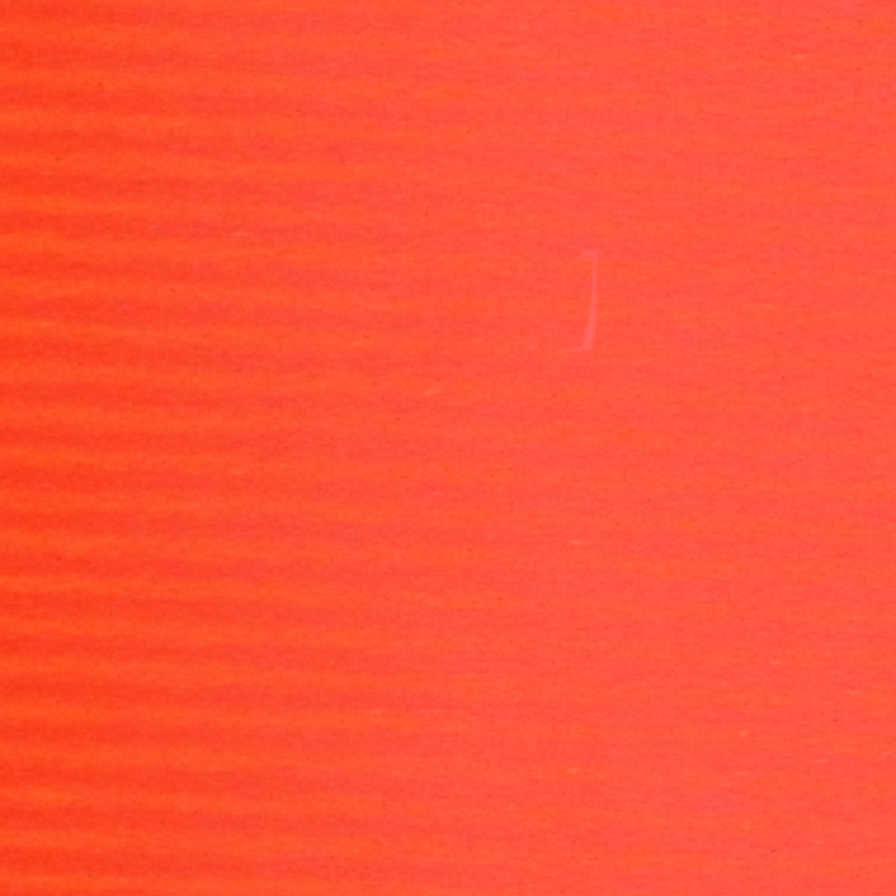
Reproduce this texture procedurally as a three.js fragment shader.

```glsl
varying vec2 vUv;

vec2 hashGradient(vec2 cell) {
  vec2 h = vec2(dot(cell, vec2(127.1, 311.7)), dot(cell, vec2(269.5, 183.3)));
  return 2.0 * fract(sin(h) * 43758.5) - 1.0;
}

float gradientNoise(vec2 p) {
  vec2 i = floor(p), f = fract(p);
  vec2 u = f * f * f * (f * (f * 6.0 - 15.0) + 10.0);
  float low = mix(dot(hashGradient(i), f),
                  dot(hashGradient(i + vec2(1.0, 0.0)), f - vec2(1.0, 0.0)), u.x);
  float high = mix(dot(hashGradient(i + vec2(0.0, 1.0)), f - vec2(0.0, 1.0)),
                   dot(hashGradient(i + 1.0), f - 1.0), u.x);
  return mix(low, high, u.y);
}

float segmentDistance(vec2 p, vec2 a, vec2 b) {
  vec2 ab = b - a;
  return length(p - a - ab * clamp(dot(p - a, ab) / dot(ab, ab), 0.0, 1.0));
}

void main() {
  vec2 p = vUv;

  // Sloping corrugations with ragged, uneven crests
  float depth = 1.0 - p.y - 0.04 * p.x;
  float bend = 0.16 * gradientNoise(p * vec2(6.0, 20.0))
             + 0.16 * gradientNoise(p * vec2(30.0, 60.0) + 17.0);
  float phase = depth * 21.2 - 0.77 + bend;
  float crest = pow(0.5 + 0.5 * cos(6.28318 * phase), 1.35);
  crest *= 0.95 + 0.5 * gradientNoise(p * vec2(9.0, 24.0) + 41.0);

  // Light grows from left to right and flattens the ridges
  float light = smoothstep(-0.2, 0.72, p.x + 0.08 * (p.y - 0.5));
  vec3 valley = mix(vec3(0.975, 0.235, 0.105), vec3(1.0, 0.335, 0.268), light);
  vec3 ridge = mix(vec3(0.998, 0.312, 0.125), vec3(1.0, 0.352, 0.243), light);
  vec3 color = mix(valley, ridge, crest);

  // Broad blotches of tint
  color += vec3(0.0, 0.010, 0.028) * gradientNoise(p * vec2(7.0, 11.0) + 31.0);
  color += vec3(0.0, -0.010, 0.038) * gradientNoise(p * vec2(24.0, 34.0) + 63.0);

  // Fibres along the ridges and two sizes of grain
  color += vec3(0.008, 0.030, 0.020) * gradientNoise(p * vec2(28.0, 115.0) + 7.0);
  color += vec3(0.014, 0.032, 0.034) * gradientNoise(p * vec2(85.0, 130.0) + 23.0);
  color += vec3(0.020, 0.036, 0.036) * gradientNoise(p * vec2(190.0, 230.0));

  // Sparse pale scuffs and dark specks
  float scuff = smoothstep(0.36, 0.65, gradientNoise(p * vec2(32.0, 90.0) + 53.0));
  float speck = smoothstep(0.36, 0.65, gradientNoise(p * vec2(85.0, 110.0) + 91.0));
  color += vec3(0.0, 0.050, 0.030) * scuff - vec3(0.06, 0.04, 0.025) * speck;

  // Pale hooked scratch, flaring towards its foot
  float along = clamp((0.718 - p.y) / 0.108, 0.0, 1.0);
  float center = 0.664 - 0.010 * along * along * along;
  float width = mix(0.004, 0.012, along * along);
  float ends = smoothstep(0.606, 0.614, p.y) * (1.0 - smoothstep(0.715, 0.722, p.y));
  float scratch = ends * mix(0.35, 0.8, along) * (1.0 - smoothstep(0.0, width, abs(p.x - center)));
  float tail = segmentDistance(p, vec2(0.655, 0.611), vec2(0.622, 0.608));
  scratch = max(scratch, 0.35 * (1.0 - smoothstep(0.0, 0.005, tail)));
  float tip = segmentDistance(p, vec2(0.653, 0.717), vec2(0.664, 0.717));
  scratch = max(scratch, 0.5 * (1.0 - smoothstep(0.0, 0.007, tip)));
  color = mix(color, vec3(1.0, 0.43, 0.42), scratch);

  gl_FragColor = vec4(clamp(color, 0.0, 1.0), 1.0);
}
```
